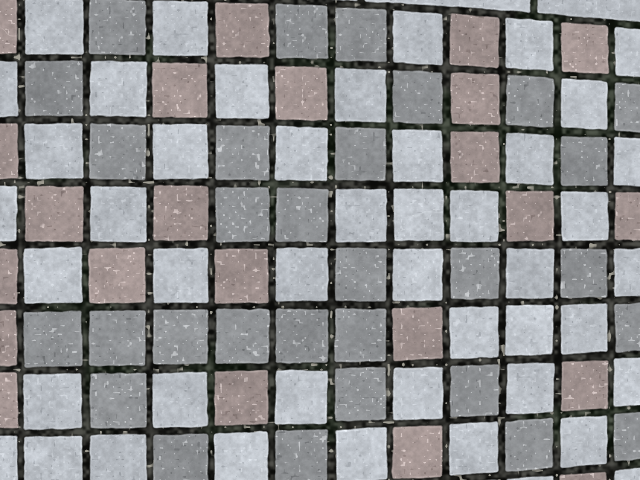
A Shadertoy shader for this texture:

```glsl
#define HALF_JOINT 0.0074
#define CORNER 0.0045
#define EDGE_WOBBLE 0.0045
#define LAY_JITTER 0.0035
#define KERB_ROW 4.0
#define SLAB_SIZE vec2(0.36, 0.30)
#define LIGHT_STONE vec3(0.735, 0.755, 0.780)
#define DARK_STONE vec3(0.555, 0.565, 0.575)
#define PINK_STONE vec3(0.625, 0.570, 0.560)
#define GROUT_DARK vec3(0.045, 0.045, 0.038)
#define GROUT_LIGHT vec3(0.310, 0.310, 0.290)
#define PEBBLE vec3(0.620, 0.610, 0.570)

float hash(vec2 p) {
    return fract(sin(dot(p, vec2(127.1, 311.7))) * 43758.55);
}

float noise(vec2 p) {
    vec2 i = floor(p), f = fract(p);
    f = f * f * (3.0 - 2.0 * f);
    return mix(mix(hash(i), hash(i + vec2(1, 0)), f.x),
               mix(hash(i + vec2(0, 1)), hash(i + vec2(1, 1)), f.x), f.y);
}

float fbm(vec2 p) {
    float sum = 0.0, weight = 0.5;
    for (int i = 0; i < 4; i++) {
        sum += weight * noise(p);
        p = p * 2.03 + 17.3;
        weight *= 0.5;
    }
    return sum / 0.9375;
}

float roundedBox(vec2 p, vec2 halfSize, float radius) {
    vec2 q = abs(p) - halfSize + radius;
    return length(max(q, 0.0)) + min(max(q.x, q.y), 0.0) - radius;
}

// Loose checkerboard: light setts on one parity, pink and dark on the other
vec3 stoneColor(vec2 id) {
    float odd = mod(id.x + id.y, 2.0);
    float pick = hash(id + 3.7);
    float lightShare = mix(0.10, 0.82, odd);
    vec3 accent = hash(id + 9.1) < 0.52 ? PINK_STONE : DARK_STONE;
    return pick < lightShare ? LIGHT_STONE : accent;
}

vec3 groutColor(vec2 p) {
    float grit = smoothstep(0.15, 0.9, noise(p * 120.0) * 0.6 + noise(p * 55.0) * 0.4);
    vec3 color = mix(GROUT_DARK, GROUT_LIGHT, grit);
    color.g += 0.025 * smoothstep(0.55, 0.8, noise(p * 9.0));
    return mix(color, PEBBLE, smoothstep(0.83, 0.95, noise(p * 100.0 + 41.0)));
}

vec3 stoneSurface(vec2 p, vec2 local, vec2 id, vec3 base) {
    // Broad clouds, fine grain and a slight tone for each sett
    float tone = 0.96 + 0.08 * hash(id + 5.3);
    tone += 0.16 * (fbm(p * 26.0 + id * 3.1) - 0.5);
    tone += 0.20 * (fbm(p * 125.0) - 0.5);
    vec3 color = base * tone;

    // Pale crystals and dark pits
    float fleck = smoothstep(0.80, 0.96, noise(p * 165.0 + 7.0));
    float pit = smoothstep(0.84, 0.97, noise(p * 140.0 + 83.0));
    color += fleck * mix(0.19, 0.07, step(0.7, base.g));
    color -= pit * 0.10;

    // A faint pale vein on a few setts
    float slope = hash(id + 2.9) - 0.5;
    float bend = 0.018 * (noise(p * 45.0) - 0.5);
    float vein = 1.0 - smoothstep(0.0, 0.0035, abs(local.y + slope * local.x + bend));
    return color + 0.10 * vein * step(0.93, hash(id + 8.3)) * noise(p * 60.0);
}

void mainImage(out vec4 fragColor, in vec2 fragCoord) {
    vec2 p = fragCoord / iResolution.y;
    float pixel = 1.0 / iResolution.y;

    // Columns narrow and rows converge towards the right
    float x = p.x - 0.0434;
    float pitch = 0.1302 - 0.0091 * p.x * p.x;
    vec2 grid = vec2(x * (7.26 + 0.712 * x), (p.y - 0.490) / pitch);
    vec2 cell = vec2(1.0 / (7.26 + 1.424 * x), pitch);

    // Large kerb slabs lie above the last row of setts
    bool kerb = grid.y > KERB_ROW;
    if (kerb) {
        grid = vec2(p.x - 0.752, (grid.y - KERB_ROW) * pitch) / SLAB_SIZE;
        cell = SLAB_SIZE;
    }
    vec2 id = floor(grid) + (kerb ? 40.0 : 0.0);
    vec2 local = (fract(grid) - 0.5) * cell;

    // Uneven laying and rough cut edges
    float looseness = kerb ? 0.0 : 1.0;
    local += looseness * LAY_JITTER * (vec2(hash(id), hash(id + 1.7)) - 0.5);
    float angle = looseness * 0.045 * (hash(id + 6.1) - 0.5);
    local += angle * vec2(-local.y, local.x);
    float d = roundedBox(local, 0.5 * cell - HALF_JOINT, CORNER);
    d += EDGE_WOBBLE * (fbm(p * 48.0) - 0.5);

    vec3 base = kerb ? LIGHT_STONE : stoneColor(id);
    vec3 stone = stoneSurface(p, local, id, base);

    // Worn bright rim on the stone, shadow in the joint beside it
    float rim = smoothstep(-0.006, -0.002, d) * noise(p * 40.0 + 5.0);
    stone += 0.09 * rim;
    vec3 grout = groutColor(p) * (0.65 + 0.35 * smoothstep(0.0, 0.006, d));

    vec3 color = mix(stone, grout, smoothstep(-pixel, pixel, d));
    fragColor = vec4(clamp(color, 0.0, 1.0), 1.0);
}
```
